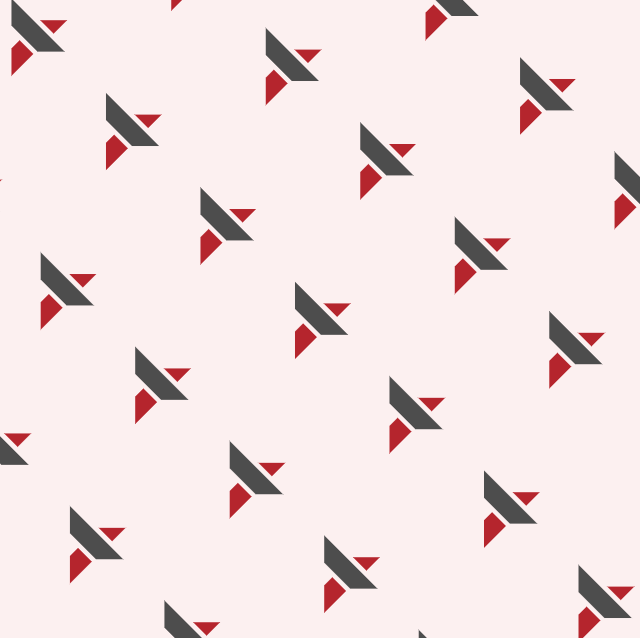
Reproduce this pattern procedurally as a WebGL 2 fragment shader.

```glsl
#version 300 es
precision highp float;
// Sparse slanted lattice of small angular birds on pale pink: a grey bar
// with two red wings. Each part is an intersection of half planes, and
// the lattice cell is found by inverting its two step vectors.

uniform vec2 u_resolution;
out vec4 fragColor;

// Signed distance to the band lo < v < hi
float band(float v, float lo, float hi) {
  return max(lo - v, v - hi);
}

// Grey slanted bar, cut upright at the left and level at the bottom
float barShape(vec2 q) {
  float slant = band(q.y - q.x, 0.0, 0.51) * 0.7071;
  return max(slant, max(-q.x, q.y - 0.997));
}

// Red wings: a cut block below the bar and a triangle above it
float wingShape(vec2 q) {
  float across = q.x + q.y, along = q.y - q.x;
  float lower = max(max(band(across, 0.935, 1.452), 0.63 - along) * 0.7071, -q.x);
  float upper = max(max(across - 1.452, along + 0.13) * 0.7071, 0.408 - q.y);
  return min(lower, upper);
}

float coverage(float d, float pixel) {
  return clamp(0.5 - d / pixel, 0.0, 1.0);
}

void main() {
  // One unit is the bar's width, a twelfth of the canvas; y runs down
  float pixel = 12.0 / u_resolution.x;
  vec2 p = vec2(gl_FragCoord.x, u_resolution.y - gl_FragCoord.y) * pixel;
  p -= vec2(5.531, 5.281);

  // Nearest lattice point, measured from the middle of the bird
  mat2 lattice = mat2(1.772, 1.770, 1.224, -2.989);
  vec2 cell = round(inverse(lattice) * (p - vec2(0.5, 0.7)));

  // Birds may overhang their cell, so visit the neighbours too
  float bar = 1e3, wings = 1e3;
  for (int j = -1; j <= 1; j++) {
    for (int i = -1; i <= 1; i++) {
      vec2 q = p - lattice * (cell + vec2(i, j));
      bar = min(bar, barShape(q));
      wings = min(wings, wingShape(q));
    }
  }

  vec3 color = vec3(0.988, 0.941, 0.941);
  color = mix(color, vec3(0.71, 0.145, 0.175), coverage(wings, pixel));
  color = mix(color, vec3(0.302), coverage(bar, pixel));
  fragColor = vec4(color, 1.0);
}
```
